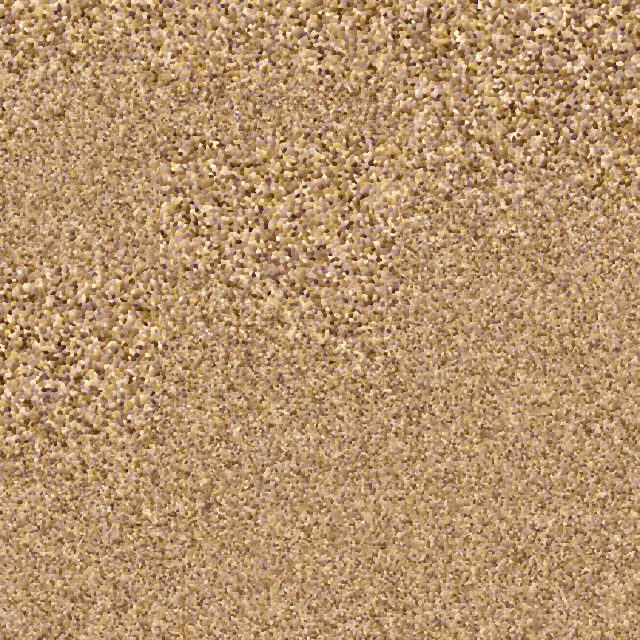
Reproduce this texture procedurally as a WebGL 1 fragment shader.

```glsl
precision highp float;
// Dry sand: tiny, randomly turned grains in tan, cream, ochre, pink and brown.
// Two soft Voronoi layers, coarse and fine, are blended by a stepped map of
// coarseness, so rough bands fade downwards into smoother, finer sand.

uniform vec2 u_resolution;

#define COARSE_GRAINS 165.0   // grains across the canvas in rough areas
#define FINE_GRAINS 225.0     // grains across the canvas in smooth areas
#define EDGE_HARDNESS 17.0    // how crisply grains meet
#define STRETCH 0.38          // elongation of the grains
#define ROUGH_CONTRAST 1.28
#define SMOOTH_CONTRAST 0.88
#define FACET_LIGHT 0.10      // slope of light across each grain
#define TONE_JITTER 0.22      // brightness spread between grains
#define BAND_WIDTH 0.375      // width of the stepped columns
#define BAND_STEP 0.21        // height of each step

const vec3 MEAN_SAND = vec3(0.733, 0.590, 0.432);

vec3 hash3(vec2 p) {
  vec3 q = fract(vec3(p.xyx) * vec3(0.1031, 0.1030, 0.0973));
  q += dot(q, q.yxz + 33.33);
  return fract((q.xxy + q.yzz) * q.zyx);
}

vec2 gradientAt(vec2 cell) {
  float angle = 6.2832 * hash3(cell + 71.0).x;
  return vec2(cos(angle), sin(angle));
}

float gradientNoise(vec2 p) {
  vec2 i = floor(p), f = fract(p);
  vec2 u = f * f * f * (f * (f * 6.0 - 15.0) + 10.0);
  vec2 e = vec2(1.0, 0.0);
  float low = mix(dot(gradientAt(i), f), dot(gradientAt(i + e), f - e), u.x);
  float high = mix(dot(gradientAt(i + e.yx), f - e.yx),
                   dot(gradientAt(i + e.xx), f - e.xx), u.x);
  return mix(low, high, u.y);
}

// Mineral colour by share of the area.
vec3 mineral(float pick) {
  vec3 tan_ = vec3(0.71, 0.56, 0.41);
  vec3 cream = vec3(0.86, 0.73, 0.58);
  vec3 brown = vec3(0.56, 0.41, 0.23);
  vec3 ochre = vec3(0.77, 0.63, 0.36);
  vec3 pink = vec3(0.76, 0.63, 0.58);
  vec3 umber = vec3(0.50, 0.35, 0.32);
  vec3 color = mix(tan_, cream, step(0.29, pick));
  color = mix(color, brown, step(0.53, pick));
  color = mix(color, ochre, step(0.68, pick));
  color = mix(color, pink, step(0.83, pick));
  return mix(color, umber, step(0.94, pick));
}

// Layer of grains, returned as the deviation from the mean sand colour.
vec3 grainLayer(vec2 p, float seed) {
  vec2 cell = floor(p);
  vec3 sum = vec3(0.0);
  float total = 0.0;
  for (int y = -1; y <= 1; y++) {
    for (int x = -1; x <= 1; x++) {
      vec2 id = cell + vec2(float(x), float(y));
      vec3 place = hash3(id + seed);
      vec3 look = hash3(id + seed + 137.0);
      vec2 offset = p - id - mix(vec2(0.08), vec2(0.92), place.xy);

      // Turn and lengthen the grain.
      float angle = 3.1416 * place.z;
      vec2 axis = vec2(cos(angle), sin(angle));
      vec2 local = vec2(dot(offset, axis), dot(offset, vec2(-axis.y, axis.x)));
      float longness = 1.0 + STRETCH * look.z;
      local *= vec2(1.0 / longness, longness);

      // Mineral colour, tone, rare dark and bright grains, facet light.
      float tone = TONE_JITTER * (look.y - 0.5);
      tone -= 0.20 * step(0.95, look.y * 0.5 + look.z * 0.5 + 0.10);
      tone += 0.14 * step(0.96, look.z);
      tone += FACET_LIGHT * dot(offset, vec2(-0.6, 0.8));
      vec3 color = mineral(look.x) - MEAN_SAND + tone * vec3(1.0, 1.0, 0.92);

      float weight = exp(-EDGE_HARDNESS * dot(local, local));
      sum += color * weight;
      total += weight;
    }
  }
  return sum / max(total, 1e-6);
}

// One below each step of the columns, fading downwards to zero.
float coarseness(vec2 uv) {
  float column = floor((uv.x + 0.125) / BAND_WIDTH);
  float below = 1.0 - uv.y;
  float edge = BAND_STEP * max(2.0 - column, 0.0);
  float fromTop = 1.0 - smoothstep(-0.05, 0.36, below + 0.04);
  float fromEdge = 1.0 - smoothstep(0.05, 0.52, below - edge);
  float rough = mix(fromTop, fromEdge, smoothstep(-0.012, 0.012, below - edge));
  float drift = gradientNoise(uv * 5.0 + 3.7) + 0.5 * gradientNoise(uv * 13.0);
  return clamp(rough + 0.35 * drift + 0.08, 0.0, 1.0);
}

void main() {
  vec2 uv = gl_FragCoord.xy / u_resolution;
  float rough = coarseness(uv);

  // Blend the layers while keeping their contrast.
  vec3 coarse = grainLayer(uv * COARSE_GRAINS, 11.0);
  vec3 fine = grainLayer(uv * FINE_GRAINS, 409.0);
  vec3 grains = mix(fine, coarse, rough) / length(vec2(rough, 1.0 - rough));
  grains *= mix(SMOOTH_CONTRAST, ROUGH_CONTRAST, rough);

  // Shadowy clumps a few grains wide.
  float clumps = gradientNoise(uv * 75.0) * mix(0.04, 0.12, rough);
  vec3 color = MEAN_SAND + grains + clumps;
  gl_FragColor = vec4(clamp(color, 0.0, 1.0), 1.0);
}
```
